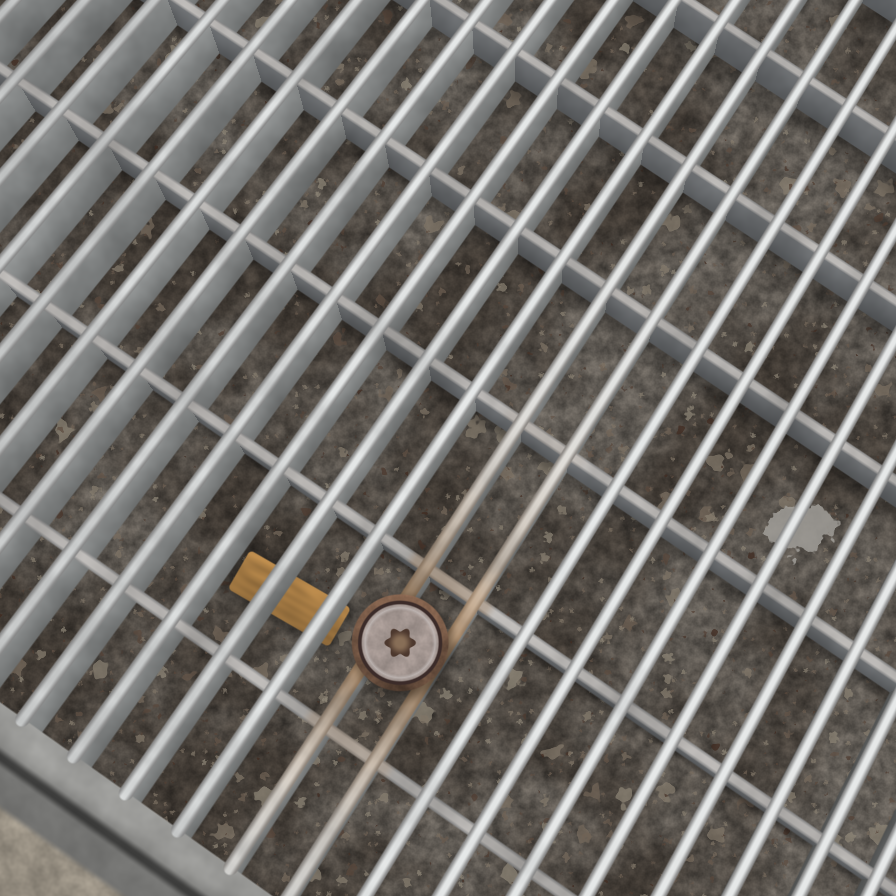
A Shadertoy shader for this pattern:

```glsl
#define ORIGIN vec2(0.3607, 0.1901)     // grid point (0, 0) on the canvas
#define BAR_STEP vec2(0.0559, -0.0403)  // step to the next bearing bar
#define ROD_STEP vec2(0.1367, 0.1934)   // step to the next cross rod
#define TILT vec2(-0.0025, 0.045)       // perspective along each grid axis
#define NADIR vec2(4.3, -0.2)           // grid point seen from straight above
#define DEPTH 0.045                     // wall height as a share of distance
#define BAR_HALF 0.115
#define ROD_HALF 0.033
#define FRAME_EDGE -0.82
#define SCREW vec2(0.4466, 0.2826)
#define RUST vec3(0.59, 0.45, 0.31)

float hash(vec2 p) {
    p = fract(p * vec2(0.1031, 0.1137));
    p += dot(p, p.yx + 33.33);
    return fract((p.x + p.y) * p.x * 17.3);
}

vec2 gradient(vec2 cell) {
    float angle = 6.2832 * hash(cell + 71.0);
    return vec2(cos(angle), sin(angle));
}

float noise(vec2 p) {
    vec2 i = floor(p), f = p - i, e = vec2(0, 1);
    vec2 s = f * f * f * (f * (f * 6.0 - 15.0) + 10.0);
    return mix(mix(dot(gradient(i), f), dot(gradient(i + e.yx), f - e.yx), s.x),
               mix(dot(gradient(i + e), f - e), dot(gradient(i + 1.0), f - 1.0), s.x), s.y);
}

float fbm(vec2 p) {
    float sum = 0.0, gain = 1.0;
    for (int i = 0; i < 4; i++) {
        sum += gain * noise(p);
        p = mat2(1.6, 1.2, -1.2, 1.6) * p + 7.3;
        gain *= 0.6;
    }
    return sum;
}

// Coverage of the inside of a distance field
float fill(float d, float blur) { return 1.0 - smoothstep(-blur, blur, d); }

// Nearest wall leaning toward the nadir: depth down the wall, coverage
vec2 wall(float x, float nadir, float blur) {
    float top = x < nadir ? floor(x) : ceil(x);
    float reach = DEPTH * abs(top - nadir), d = abs(x - top);
    return vec2(d / max(reach, 0.001), fill(d - reach, blur));
}

vec3 soil(vec2 p, float px) {
    float patches = fbm(p * 5.0), grain = fbm(p * 55.0);
    vec3 col = mix(vec3(0.25, 0.225, 0.2), vec3(0.38, 0.36, 0.335),
                   smoothstep(-0.5, 0.6, patches + 0.5 * (p.x - 0.5)));
    col *= 1.0 + 0.38 * grain;
    // Grit and leaf crumbs, finer in each layer
    for (int i = 0; i < 3; i++) {
        float scale = 22.0 * exp2(float(i));
        vec2 q = p * scale + 13.7 * float(i), cell = floor(q);
        float pick = hash(cell), tint = hash(cell + 19.0);
        vec2 offset = 0.3 + 0.4 * vec2(hash(cell + 5.0), hash(cell + 9.0));
        float d = length(q - cell - offset) + 0.25 * noise(q * 5.0) - 0.18 * tint - 0.05;
        vec3 crumb = mix(vec3(0.24, 0.15, 0.11), vec3(0.57, 0.54, 0.48), tint);
        col = mix(col, crumb, 0.7 * step(0.72, pick) * fill(d, px * scale));
    }
    return col;
}

vec3 litter(vec3 col, vec2 p, float px) {
    // Wooden block
    vec2 q = mat2(0.866, 0.5, -0.5, 0.866) * (p - vec2(0.323, 0.332));
    vec2 e = abs(q) - vec2(0.060, 0.020);
    float block = length(max(e, 0.0)) + min(max(e.x, e.y), 0.0) - 0.005;
    col *= 1.0 - 0.4 * fill(block - 0.006, 0.014);
    vec3 wood = vec3(0.66, 0.49, 0.27) * (0.95 + 4.0 * q.y + 0.2 * noise(q * vec2(25, 110)));
    col = mix(col, wood, fill(block, px));
    // Pale scrap
    vec2 s = (p - vec2(0.89, 0.41)) * vec2(1.0, 1.7);
    float scrap = length(s) + 0.03 * fbm(p * 30.0) - 0.042;
    return mix(col, vec3(0.63, 0.62, 0.60), 0.85 * fill(scrap, 2.0 * px));
}

vec3 frame(vec3 col, vec2 g, vec2 p, float blur) {
    float d = FRAME_EDGE - g.y;
    vec3 steel = vec3(0.60, 0.60, 0.59) * (1.0 + 0.12 * fbm(p * 14.0));
    steel *= 1.0 - 0.5 * fill(abs(d - 0.21) - 0.025, 0.02);
    steel *= 1.0 - 0.25 * smoothstep(0.10, 0.24, d);
    vec3 paving = vec3(0.58, 0.55, 0.50) * (1.0 + 0.25 * fbm(p * 25.0));
    steel = mix(steel, paving, smoothstep(0.38, 0.42, d));
    return mix(col, steel, fill(-d, blur));
}

vec3 screw(vec3 col, vec2 p, float px) {
    vec2 q = p - SCREW;
    float r = length(q);
    float grime = fbm(p * 45.0);
    col *= 1.0 - 0.35 * fill(length(q + vec2(-0.004, 0.006)) - 0.056, 0.01);
    vec3 washer = vec3(0.44, 0.33, 0.26) * (1.0 + 0.25 * grime + 4.0 * q.y);
    col = mix(col, washer, fill(r - 0.054, px));
    col = mix(col, vec3(0.23, 0.17, 0.16), fill(r - 0.047, px));
    vec3 head = vec3(0.63, 0.58, 0.56) * (1.0 + 0.15 * grime);
    head = mix(head, vec3(0.76, 0.73, 0.72), fill(abs(r - 0.039) - 0.001, 0.003));
    col = mix(col, head, fill(r - 0.043, px));
    float socket = r - 0.015 - 0.0025 * cos(6.0 * atan(q.y, q.x));
    vec3 hole = mix(vec3(0.53, 0.43, 0.34), vec3(0.30, 0.22, 0.18), smoothstep(0.004, 0.015, r));
    return mix(col, hole, fill(socket, px));
}

void mainImage(out vec4 fragColor, in vec2 fragCoord) {
    vec2 p = fragCoord / iResolution.y;
    float px = 1.0 / iResolution.y;
    // Undo the perspective: x counts bars, y counts rods
    vec2 g = inverse(mat2(BAR_STEP - TILT.x * p, ROD_STEP - TILT.y * p)) * (p - ORIGIN);
    vec2 blur = px / vec2(0.062, 0.19);
    float wear = fbm(p * 12.0);

    vec3 col = litter(soil(p, px), p, px);

    // Walls below the tops, the nearer one last
    vec2 bar = wall(g.x, NADIR.x, blur.x), rod = wall(g.y, NADIR.y, blur.y);
    col *= mix(0.7, 1.0, smoothstep(1.0, 1.9, rod.x));
    vec3 barSide = mix(vec3(0.56, 0.57, 0.57), vec3(0.43, 0.44, 0.44), min(bar.x, 1.0));
    barSide *= (g.x < NADIR.x ? 1.0 : 0.72) * (1.0 + 0.14 * wear);
    vec3 rodSide = mix(vec3(0.44, 0.45, 0.46), vec3(0.32, 0.33, 0.34), min(rod.x, 1.0));
    rodSide *= 1.0 + 0.14 * wear;
    bool barNearer = bar.x < rod.x;
    col = barNearer ? mix(col, rodSide, rod.y) : mix(col, barSide, bar.y);
    col = barNearer ? mix(col, barSide, bar.y) : mix(col, rodSide, rod.y);

    // Rod tops, then rounded bar tops with a bright core
    float rust = exp(-9.0 * max(length(p - SCREW) - 0.05, 0.0)) * fill(abs(g.x - 0.5) - 0.8, 0.1);
    vec2 d = abs(fract(g + 0.5) - 0.5);
    vec3 rodTop = mix(vec3(0.69, 0.68, 0.67), vec3(0.52), smoothstep(0.4, 1.0, d.y / ROD_HALF));
    rodTop = mix(rodTop * (1.0 + 0.15 * wear), RUST, 0.5 * rust);
    col = mix(col, rodTop, fill(d.y - ROD_HALF, blur.y) * step(-0.5, g.y));
    float shine = 0.82 + 0.18 * smoothstep(-0.2, 0.7, p.x + 0.4 * wear);
    vec3 barTop = mix(vec3(0.90, 0.91, 0.91) * shine, vec3(0.53), smoothstep(0.2, 1.0, d.x / BAR_HALF));
    barTop = mix(barTop, RUST * (1.0 + 0.3 * wear), 0.85 * rust);

    col = frame(col, g, p, blur.y);
    float tip = length(vec2(d.x / BAR_HALF, min(g.y - FRAME_EDGE, 0.0) / 0.04)) - 1.0;
    col = mix(col, barTop, fill(tip, blur.x / BAR_HALF));

    fragColor = vec4(screw(col, p, px), 1.0);
}
```
